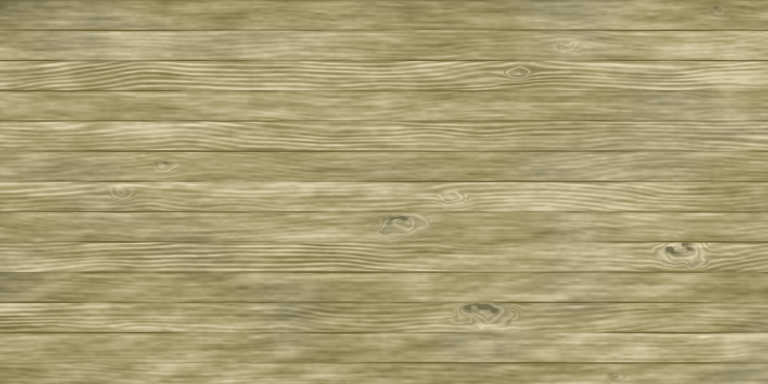
This texture is drawn by a WebGL 2 fragment shader. Its source:

```glsl
#version 300 es
precision highp float;
// Weathered olive-tan planks stacked in horizontal rows. Each row gets its own
// tone and ring grain; the rings bend around knots placed by formula, and
// stretched value noise adds fibres, blotches and broken dark seams.

#define BOARDS 12.7        // rows over the canvas height
#define RINGS 6.5          // growth lines across one board
#define RING_DEPTH 0.50    // contrast of the growth lines
#define FIBRE_DEPTH 0.66   // contrast of the fine fibres
#define BLOTCH_DEPTH 0.72  // contrast of the broad stains
#define SEAM 0.0036        // half width of a seam, in canvas heights
#define KNOT_SIZE vec2(0.068, 0.038)

uniform vec2 u_resolution;
out vec4 fragColor;

const float TAU = 6.2831853;
const vec3 SEAM_COLOUR = vec3(0.41, 0.37, 0.19);
const vec3 DARK_WOOD = vec3(0.52, 0.48, 0.30);
const vec3 MID_WOOD = vec3(0.67, 0.63, 0.45);
const vec3 PALE_WOOD = vec3(0.84, 0.80, 0.66);
const vec3 GREY_WOOD = vec3(0.63, 0.60, 0.48);

float hash(vec2 p) {
  return fract(sin(dot(p, vec2(127.1, 311.7))) * 43758.55);
}

float noise(vec2 p) {
  vec2 i = floor(p), f = fract(p);
  f = f * f * (3.0 - 2.0 * f);
  vec2 e = vec2(0.0, 1.0);
  return mix(mix(hash(i), hash(i + e.yx), f.x),
             mix(hash(i + e.xy), hash(i + e.yy), f.x), f.y);
}

vec3 woodColour(float tone) {
  vec3 low = mix(DARK_WOOD, MID_WOOD, clamp(tone * 2.0, -0.4, 1.0));
  return mix(low, PALE_WOOD, clamp(tone * 2.0 - 1.0, 0.0, 1.0));
}

vec3 planks(vec2 p) {
  float t = p.y * BOARDS, board = floor(t), v = t - board;
  float seed = hash(vec2(board, 3.0));

  // Alternate rows are strongly ringed, the outer rows stay plain.
  float ringed = (1.0 - mod(board, 2.0)) * step(abs(board - 6.0), 5.0);
  float patchy = noise(vec2(p.x * 1.8 + seed * 9.0, board * 5.0));
  float strength = mix(0.25, 1.0, ringed) * mix(0.3, 1.25, patchy);
  strength *= 0.5 + noise(vec2(p.x * 5.0, t * 3.0 + board * 8.0));

  // Long wandering growth lines of uneven spacing.
  float drift = noise(vec2(p.x * 2.2, board * 7.3)) - 0.5;
  float ripple = noise(vec2(p.x * 8.0, t * 2.5 + board * 4.0)) - 0.5;
  float phase = v * RINGS + 4.5 * drift + 1.1 * ripple
              + 0.25 * sin(p.x * 11.0 + seed * TAU) + (seed - 0.5) * p.x * 2.0;

  // One main and one minor knot per board; the minor ones are faint.
  float large = step(abs(board - 8.5), 1.6) * step(0.5, mod(board, 3.0));
  float knotMask = 0.0, knotCore = 0.0;
  for (int k = 0; k < 2; k++) {
    float n = float(k), luck = hash(vec2(board + 0.5, n + 8.0));
    float big = large * (1.0 - n);
    vec2 centre = vec2(2.0 * fract(0.37 * board - 0.065 + 0.43 * n),
                       (board + 0.4 + 0.2 * n * luck) / BOARDS);
    vec2 q = (p - centre) / (KNOT_SIZE * mix(0.25 + 0.35 * luck, 1.0, big));
    q += 0.8 * (vec2(noise(p * 36.0), noise(p * 36.0 + 9.0)) - 0.5);
    float d = length(q);
    float weight = max(big, step(0.55, luck) * 0.5);
    float inside = weight * (1.0 - smoothstep(0.7, 1.25, d));
    phase -= weight * 1.6 * q.y * exp(-0.35 * d * d);
    phase = mix(phase, d * 2.8, inside);
    knotMask = max(knotMask, inside);
    float core = length(q - vec2(-0.25, -0.35));
    knotCore = max(knotCore, weight * (1.0 - smoothstep(0.1, 0.7, core)));
  }
  strength = mix(strength, 0.65, knotMask);
  float ring = pow(0.5 + 0.5 * sin(TAU * phase), 1.4) - 0.43;

  // Fibres, stains and specks run along the board.
  float row = p.y + board * 3.7;
  float fibre = 0.55 * noise(vec2(p.x * 7.0, row * 105.0))
              + 0.45 * noise(vec2(p.x * 30.0, row * 170.0)) - 0.5;
  float blotch = 0.6 * noise(vec2(p.x * 2.5, row * 15.0))
               + 0.4 * noise(vec2(p.x * 12.0, row * 40.0)) - 0.5;
  float speck = noise(p * vec2(75.0, 130.0)) - 0.5;
  float tone = 0.48 + 0.2 * (seed - 0.5) + RING_DEPTH * strength * ring
             + FIBRE_DEPTH * fibre + BLOTCH_DEPTH * blotch + 0.08 * ringed;
  tone += 0.12 * speck + 0.14 * knotMask;
  tone -= 1.1 * knotCore * smoothstep(0.35, 0.75, noise(p * vec2(55.0, 80.0)));

  // Grey weathering, strongest in the knots.
  vec3 colour = woodColour(tone);
  float grey = smoothstep(0.45, 0.85, noise(p * vec2(4.0, 9.0) + 20.0));
  float luma = dot(colour, vec3(0.4, 0.5, 0.1));
  vec3 weathered = GREY_WOOD * luma / 0.6;
  colour = mix(colour, weathered, 0.6 * max(grey, knotMask));

  // Broken dark seam with a worn pale edge under it.
  float joint = floor(t + 0.5);
  float wear = noise(vec2(p.x * 3.5, joint * 6.1));
  float flaw = noise(vec2(p.x * 16.0, joint * 9.7));
  float wobble = 0.0016 * (noise(vec2(p.x * 12.0, joint * 4.3)) - 0.5);
  float edge = abs((t - joint) / BOARDS + wobble);
  float lip = smoothstep(0.06, 0.12, v) * (1.0 - smoothstep(0.12, 0.26, v));
  colour += 0.12 * lip * wear * flaw;
  float seam = 1.0 - smoothstep(SEAM * 0.2, SEAM, edge);
  float cut = smoothstep(0.2, 0.8, 0.65 * wear + 0.35 * flaw);
  return mix(colour, SEAM_COLOUR, seam * mix(0.1, 0.95, cut));
}

void main() {
  // Average four samples to smooth seams and fine grain.
  vec3 sum = vec3(0.0);
  for (int s = 0; s < 4; s++) {
    vec2 offset = vec2(s & 1, s >> 1) * 0.5 - 0.25;
    vec2 p = (gl_FragCoord.xy + offset) / u_resolution.y;
    sum += planks(vec2(p.x, 1.0 - p.y));
  }
  fragColor = vec4(sum / 4.0, 1.0);
}
```
